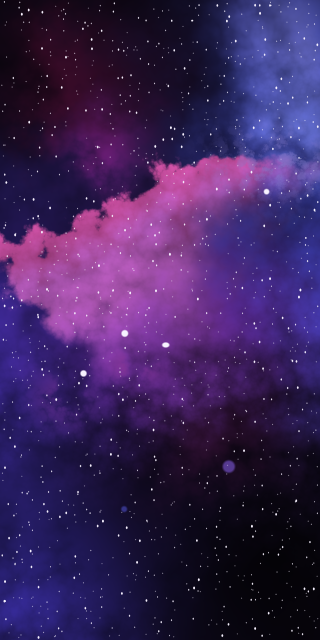
Reproduce this background procedurally as a WebGL 2 fragment shader.

```glsl
#version 300 es
precision highp float;
uniform vec2 u_resolution;
out vec4 outColor;

vec2 hash2(vec2 p) {
    vec3 q = fract(p.xyx * vec3(.1031, .1030, .0973));
    q += dot(q, q.yzx + 33.33);
    return fract((q.xx + q.yz) * q.zy);
}

// Smooth cellular noise: rounded bumps around jittered points
float cells(vec2 p) {
    vec2 id = floor(p), f = fract(p);
    float sum = 0.;
    for (int y = -1; y <= 1; y++)
        for (int x = -1; x <= 1; x++) {
            vec2 o = vec2(x, y);
            vec2 d = o + hash2(id + o + 50.) - f;
            sum += exp(-7. * dot(d, d));
        }
    return clamp(1. + log(sum + 1e-4) / 3.5, 0., 1.4);
}

// Layered billows, centred near zero
float billows(vec2 p) {
    float sum = 0., amp = .5;
    for (int i = 0; i < 5; i++) {
        sum += amp * (cells(p) - .65);
        p = mat2(1.6, 1.2, -1.2, 1.6) * p + 3.7;
        amp *= .52;
    }
    return sum;
}

vec3 glow(vec3 base, vec3 tint, vec2 offset, vec2 radius, float strength) {
    vec2 q = offset / radius;
    return mix(base, tint, strength * exp(-dot(q, q)));
}

float disc(vec2 offset, float radius, float blur) {
    return 1. - smoothstep(radius - blur, radius + blur, length(offset));
}

vec3 nebula(vec2 p) {
    float coarse = billows(p * 3.5), fine = billows(p * 9. + 7.);
    vec2 w = p + .16 * vec2(coarse, fine) + .025 * sin(p.yx * 9. + vec2(1., 4.));

    // Dark sky with dim red and violet haze
    vec3 col = vec3(.035, .02, .06);
    col = glow(col, vec3(.25, .04, .15), w - vec2(.2, 1.74), vec2(.2, .2), .8);
    col = glow(col, vec3(.15, .06, .2), w - vec2(.42, 1.85), vec2(.2, .16), .3);
    col = glow(col, vec3(.44, .1, .43), w - vec2(.37, 1.53), vec2(.14, .14), .9);
    col = glow(col, vec3(.09, .07, .23), w - vec2(.2, 1.4), vec2(.25, .12), .6);

    // Blue fields along both sides
    col = glow(col, vec3(.19, .14, .52), w - vec2(0., .88), vec2(.5, .44), 1.);
    col = glow(col, vec3(.19, .15, .54), w - vec2(.04, .12), vec2(.46, .42), .92);
    col = glow(col, vec3(.19, .19, .56), w - vec2(1.03, 1.12), vec2(.42, .42), .98);
    col = glow(col, vec3(.19, .23, .62), w - vec2(1., 1.68), vec2(.32, .45), .97);
    col = glow(col, vec3(.45, .46, .82), w - vec2(.9, 1.85), vec2(.14, .2), .7);
    col = glow(col, vec3(.42, .46, .8), w - vec2(.97, 1.6), vec2(.16, .15), .65);

    // Violet body and the dark hollow beneath it
    col = glow(col, vec3(.35, .14, .53), w - vec2(.57, .94), vec2(.4, .27), .95);
    col = glow(col, vec3(.05, .03, .1), w - vec2(.48, .5), vec2(.3, .2), .75);
    col = glow(col, vec3(.14, .04, .13), w - vec2(.7, .62), vec2(.24, .16), .85);
    col = glow(col, vec3(.015, .01, .025), w - vec2(.88, .2), vec2(.34, .3), .9);
    col *= 1. + .5 * coarse + .35 * fine;

    // Bright cloud: crisp upper rim, softer floor and right side
    vec2 bumps = (p.xx - vec2(.48, .68)) / vec2(.08, .085);
    float rim = 1.24 + .31 * p.x + dot(vec2(.075, .1), exp(-bumps * bumps));
    float depth = rim - p.y + .16 * fine + .08 * coarse;
    float bottom = 1.15 - .13 * smoothstep(0., .14, p.x) - .3 * p.x;
    float lift = p.y - bottom + .16 * fine + .12 * coarse;
    float soft = .035 + .3 * smoothstep(.1, .6, p.x);
    float side = p.x + .25 * coarse - .28 * smoothstep(1.3, 1.5, p.y);
    float mask = smoothstep(-.015, .025 + .12 * smoothstep(.7, 1., p.x), depth)
               * smoothstep(-soft, soft, lift) * (1. - smoothstep(.48, .83, side));
    vec3 pink = mix(vec3(.76, .29, .59), vec3(.65, .32, .66), smoothstep(0., .2, depth));
    pink = mix(pink, vec3(.45, .2, .58), smoothstep(.25, .65, depth));
    pink *= 1. + .4 * fine + .35 * coarse;
    col = mix(col, pink, .95 * mask);

    // Detached wisps below and pale dust at the right
    float wisp = smoothstep(-.12, .2, fine);
    col = glow(col, vec3(.52, .2, .56), p - vec2(.42, .86), vec2(.08, .05), .75 * wisp);
    col = glow(col, vec3(.4, .18, .56), p - vec2(.2, .76), vec2(.09, .08), .75 * wisp);
    float dust = smoothstep(-.05, .25, billows(p * 22.));
    return glow(col, vec3(.52, .48, .8), p - vec2(.87, 1.49), vec2(.17, .1), .55 * dust);
}

// Sparse jittered stars at several grid scales
float starField(vec2 p, float px) {
    float light = 0.;
    for (int i = 0; i < 4; i++) {
        float scale = 9. + 9. * float(i);
        vec2 id = floor(p * scale) + 71. * float(i);
        vec2 spot = .2 + .6 * hash2(id), seed = hash2(id + 19.3);
        vec2 d = (fract(p * scale) - spot) / scale;
        d.x *= 1. + .4 * seed.y;
        float size = mix(.0014, .0042, pow(seed.y, 4.));
        light += step(seed.x, .3) * mix(.45, 1., seed.y) * disc(d, size, px * .8);
    }
    return min(light, 1.);
}

void main() {
    vec2 p = gl_FragCoord.xy / u_resolution * vec2(1., 2.);
    float px = 1. / u_resolution.x;
    vec3 col = nebula(p);

    // Faint out-of-focus lights
    col = mix(col, vec3(.42, .29, .72), .75 * disc(p - vec2(.715, .542), .019, .005));
    col = mix(col, vec3(.25, .25, .65), .75 * disc(p - vec2(.388, .409), .009, .004));

    // Small stars, then the largest ones
    float stars = starField(p, px);
    stars = max(stars, disc(p - vec2(.39, .958), .0105, px));
    stars = max(stars, disc((p - vec2(.518, .922)) * vec2(.85, 1.2), .0095, px));
    stars = max(stars, disc(p - vec2(.261, .833), .0098, px));
    stars = max(stars, disc(p - vec2(.833, 1.401), .0085, px));
    outColor = vec4(mix(col, vec3(.97, .95, 1.), stars), 1.);
}
```
